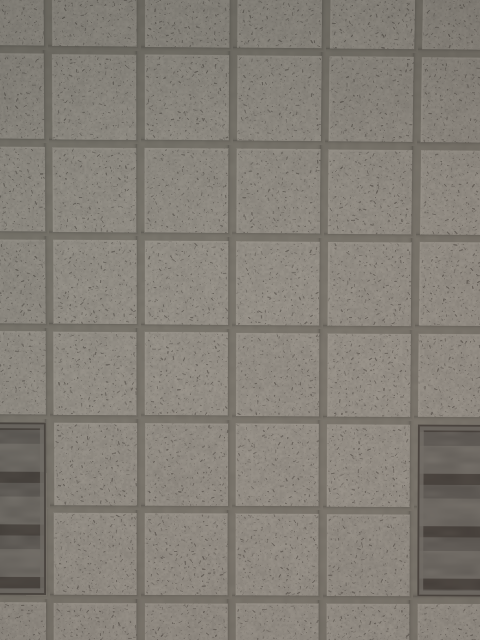
A Shadertoy shader for this pattern:

```glsl
const float SPAN = 5.76;            // canvas width in working units
const float DEPTH = 7.68;           // canvas height in working units
const vec2 BAR = vec2(0.044, 0.043); // half widths of the grid bars, in cells
const float PIT_CELL = 0.072;
const float PIT_SHARE = 0.78;
const float LAMP_TOP = 4.0;
const float LAMP_MIDDLE = 5.0;
const float LAMP_RIGHT = 4.0;
const float SLAT_PITCH = 0.585;
const float SLAT_START = 4.593;
const vec3 TILE = vec3(0.562, 0.548, 0.515);
const vec3 METAL = vec3(0.465, 0.453, 0.418);
const vec3 PIT = vec3(0.37, 0.355, 0.33);
const vec3 SLAT_DARK = vec3(0.285, 0.27, 0.25);
const vec3 SLAT_MID = vec3(0.37, 0.36, 0.34);
const vec3 SLAT_LIGHT = vec3(0.44, 0.43, 0.405);

float hash(vec2 p) {
    vec3 q = fract(p.xyx * 0.1031);
    q += dot(q, q.yzx + 33.33);
    return fract((q.x + q.y) * q.z);
}

vec2 hash2(vec2 p) {
    return vec2(hash(p + 17.3), hash(p + 71.9));
}

float noise(vec2 p) {
    vec2 i = floor(p), f = fract(p);
    f = f * f * (3.0 - 2.0 * f);
    return mix(mix(hash(i), hash(i + vec2(1, 0)), f.x),
               mix(hash(i + vec2(0, 1)), hash(i + vec2(1, 1)), f.x), f.y);
}

// Grid position in cells, with the slight perspective of the ceiling
vec2 gridPosition(vec2 p) {
    float v = p.y / DEPTH;
    float k = v * (2.0 - v);
    float column = (p.x - mix(0.573, 0.6, k)) / mix(1.114, 1.09, k);
    float tilt = (p.x - 0.5 * SPAN) * mix(0.0087, 0.0035, v);
    float row = (p.y - tilt - 0.618) / 1.123;
    return vec2(column, row + 0.0042 * row * row);
}

// Scattered short grooves, each a randomly turned capsule
float pits(vec2 p, float size, float seed, float px) {
    vec2 q = p / size, cell = floor(q);
    float cover = 0.0;
    for (int y = -1; y <= 1; y++)
    for (int x = -1; x <= 1; x++) {
        vec2 id = cell + vec2(x, y) + seed;
        vec2 r = hash2(id), s = hash2(id + 37.0);
        vec2 d = (q - cell - vec2(x, y) - r) * size;
        float angle = 6.2832 * s.x;
        vec2 dir = vec2(cos(angle), sin(angle));
        float reach = size * 0.24 * s.y * s.y;
        d -= dir * clamp(dot(d, dir), -reach, reach);
        float width = size * mix(0.06, 0.12, r.x);
        float pit = 1.0 - smoothstep(width - 0.5 * px, width + 0.5 * px, length(d));
        cover = max(cover, pit * step(hash(id + 5.0), PIT_SHARE) * mix(0.45, 1.0, r.y));
    }
    return cover;
}

vec3 tileColor(vec2 p, vec2 cell, vec2 fromCorner, float px) {
    vec3 c = TILE * (1.0 + 0.025 * (hash(cell + 40.0) - 0.5));
    c *= 1.0 + 0.07 * (noise(p * 38.0) - 0.5) + 0.03 * (noise(p * 9.0) - 0.5);
    c = mix(c, PIT, 0.28 * pits(p, 0.6 * PIT_CELL, 90.0, px));
    c = mix(c, PIT, 0.85 * pits(p, PIT_CELL, 10.0, px));
    // Lit bevel on the left and top
    float bevel = 1.0 - smoothstep(0.008, 0.03, min(fromCorner.x, fromCorner.y));
    return mix(c, TILE * 1.06, 0.55 * bevel);
}

vec3 lampColor(vec2 g, float inset, float aa) {
    // Louvre slats: dark gap, middle tone, pale face
    float s = fract((g.y - SLAT_START) / SLAT_PITCH);
    float soft = 1.5 * aa;
    vec3 c = mix(SLAT_DARK, SLAT_MID, smoothstep(0.2 - soft, 0.2 + soft, s));
    c = mix(c, SLAT_LIGHT, smoothstep(0.46 - soft, 0.46 + soft, s) * mix(1.0, 0.65, s));
    c = mix(c, SLAT_DARK, smoothstep(1.0 - 2.0 * soft, 1.0, s));
    c *= 1.0 + 0.12 * (noise(g * vec2(5.0, 16.0)) - 0.5);
    // Pale rim with a dark reveal outside it
    float rim = 1.0 - smoothstep(0.064 - aa, 0.064 + aa, inset);
    c = mix(c, SLAT_LIGHT, 0.8 * rim);
    return mix(SLAT_DARK, c, smoothstep(0.02 - aa, 0.02 + aa, inset));
}

void mainImage(out vec4 fragColor, in vec2 fragCoord) {
    float px = SPAN / iResolution.x;
    vec2 p = vec2(fragCoord.x, iResolution.y - fragCoord.y) * px;
    float aa = 0.6 * px;
    vec2 g = gridPosition(p), cell = floor(g);
    vec2 f = fract(g) - 0.5 + 0.008 * (hash2(cell) - 0.5);

    // Metal bars, shaded beside the tile above and to the left
    vec2 inside = 0.5 - BAR - abs(f);
    vec2 past = f - 0.5 + BAR;
    float shade = exp(-abs(max(past.x, past.y)) / 0.013);
    vec3 metal = METAL * (1.0 + 0.04 * (noise(p * 14.0) - 0.5));
    vec3 color = metal * (1.0 - 0.17 * shade);

    // Tiles and the two lamps, each two rows tall
    float side = max(-g.x, g.x - LAMP_RIGHT) - BAR.x;
    float inset = min(side, LAMP_MIDDLE - LAMP_TOP - BAR.y - abs(g.y - LAMP_MIDDLE));
    if (inset > -aa) {
        color = mix(metal, lampColor(g, inset, aa), smoothstep(-aa, aa, inset));
    } else {
        float cover = smoothstep(-aa, aa, min(inside.x, inside.y));
        color = mix(color, tileColor(p, cell, f + 0.5 - BAR, px), cover);
    }

    // Uneven room light, dimmer at the top and warmer at the lower right
    vec2 off = (p - vec2(0.55 * SPAN, 0.6 * DEPTH)) / DEPTH;
    color *= 1.015 - 0.2 * dot(off, off) - 0.04 * (1.0 - smoothstep(0.0, 2.6, p.y));
    color += vec3(0.008, -0.002, -0.002) * smoothstep(2.0, 10.0, p.x + p.y);
    fragColor = vec4(color, 1.0);
}
```
